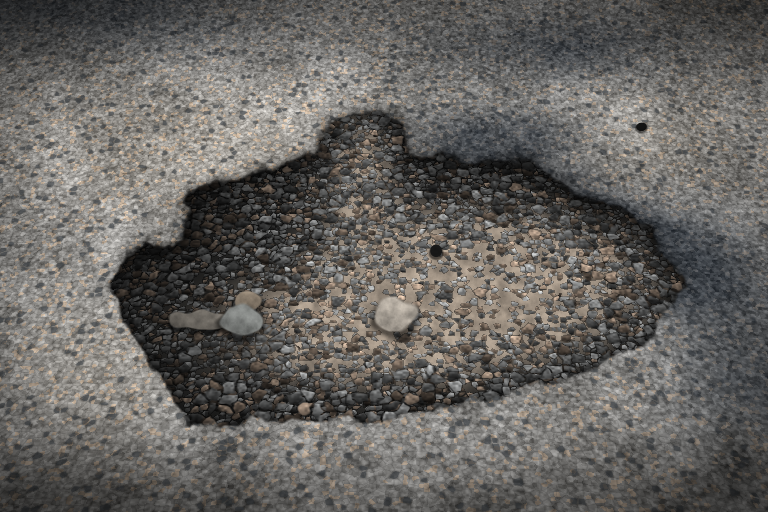
This texture is drawn by a WebGL 1 fragment shader. Its source:

```glsl
precision highp float;
// A pothole in worn asphalt: a noisy polygon splits speckled road from a pit.
// Cellular noise in a foreshortened plane gives the aggregate and layered gravel;
// soft elliptical blobs place the sand, stains and pale worn patches.
uniform vec2 u_resolution;

vec2 hash2(vec2 p) {
  vec3 h = fract(vec3(p.xyx) * vec3(0.1031, 0.1030, 0.0973));
  h += dot(h, h.yzx + 33.33);
  return fract((h.xx + h.yz) * h.zy);
}

float noise(vec2 p) {
  vec2 i = floor(p), f = fract(p);
  f = f * f * (3.0 - 2.0 * f);
  return mix(mix(hash2(i).x, hash2(i + vec2(1, 0)).x, f.x),
             mix(hash2(i + vec2(0, 1)).x, hash2(i + vec2(1, 1)).x, f.x), f.y);
}

float fbm(vec2 p) {
  float sum = 0.0, amp = 0.53;
  for (int i = 0; i < 4; i++) {
    sum += amp * noise(p);
    p = p * 2.03 + 17.0;
    amp *= 0.5;
  }
  return sum;
}

// Gap to the neighbouring stone, stone id, and offset from the stone centre
vec4 stones(vec2 q) {
  vec2 cell = floor(q), offset = vec2(0.0);
  float near = 9.0, next = 9.0, id = 0.0;
  for (int y = -1; y <= 1; y++) {
    for (int x = -1; x <= 1; x++) {
      vec2 c = cell + vec2(x, y);
      vec2 away = q - c - 0.1 - 0.8 * hash2(c);
      float dist = length(away);
      next = min(next, max(near, dist));
      if (dist < near) {
        near = dist;
        id = hash2(c + 71.0).x;
        offset = away;
      }
    }
  }
  return vec4(next - near, id, offset);
}

float blob(vec2 p, vec2 centre, vec2 radius) {
  vec2 e = (p - centre) / radius;
  return exp(-dot(e, e));
}

// Signed distance to the line a-b, positive on its left
float side(vec2 p, vec2 a, vec2 b) {
  vec2 n = normalize(vec2(a.y - b.y, b.x - a.x));
  return dot(p - a, n);
}

float pitDistance(vec2 p) {
  float d = side(p, vec2(0.205, 0.44), vec2(0.37, 0.62));
  d = max(d, side(p, vec2(0.37, 0.62), vec2(0.60, 0.70)));
  d = max(d, side(p, vec2(0.60, 0.70), vec2(1.02, 0.685)));
  d = max(d, side(p, vec2(1.02, 0.685), vec2(1.27, 0.555)));
  d = max(d, side(p, vec2(1.27, 0.555), vec2(1.34, 0.44)));
  d = max(d, side(p, vec2(1.34, 0.44), vec2(1.28, 0.345)));
  d = max(d, side(p, vec2(1.28, 0.345), vec2(1.13, 0.265)));
  d = max(d, side(p, vec2(1.13, 0.265), vec2(0.78, 0.18)));
  d = max(d, side(p, vec2(0.78, 0.18), vec2(0.37, 0.175)));
  d = max(d, side(p, vec2(0.37, 0.175), vec2(0.205, 0.44)));
  d = max(d, 0.055 - length(p - vec2(0.31, 0.575)));
  return min(d, length((p - vec2(0.71, 0.69)) * vec2(1.0, 0.9)) - 0.085);
}

vec3 boulder(vec3 col, vec2 p, vec2 centre, vec2 radius, vec3 tint) {
  vec2 e = (p - centre) / radius;
  float r = length(e) + 0.5 * (noise(p * 38.0) - 0.5);
  col *= 1.0 - 0.5 * (1.0 - smoothstep(0.9, 1.3, r + 0.25 * e.y));
  vec3 face = tint * (0.72 + 0.14 * e.y + 0.5 * fbm(p * 70.0));
  return mix(col, face, 1.0 - smoothstep(0.85, 1.05, r));
}

vec3 road(vec2 p, vec2 plane, float d) {
  float patchy = fbm(p * 9.0);
  float rim = smoothstep(0.75, 0.95, p.x) * smoothstep(0.34, 0.5, p.y) * exp(-max(d, 0.0) * 17.0);
  float stain = 0.75 * blob(p, vec2(1.08, 0.91), vec2(0.24, 0.06))
    + 0.75 * rim + 0.45 * blob(p, vec2(0.95, 0.74), vec2(0.20, 0.05))
    + 0.5 * blob(p, vec2(1.38, 0.47), vec2(0.10, 0.10))
    + 0.65 * blob(p, vec2(1.48, 0.30), vec2(0.16, 0.17))
    + 0.6 * blob(p, vec2(0.15, 0.98), vec2(0.40, 0.09));
  float worn = blob(p, vec2(0.40, 0.71), vec2(0.36, 0.14))
    + blob(p, vec2(1.22, 0.72), vec2(0.20, 0.10))
    + 0.8 * blob(p, vec2(0.19, 0.27), vec2(0.15, 0.16));
  vec3 col = vec3(0.515, 0.51, 0.50) + worn * vec3(0.085, 0.075, 0.06) + 0.28 * (patchy - 0.5);
  vec4 s = stones(plane * 72.0);
  vec4 fine = stones(plane * 125.0 + 40.0);
  float grain = noise(plane * 210.0) + noise(plane * 120.0 + 9.0) - 1.0;
  col += (s.y - 0.5) * 0.10 + (fine.y - 0.5) * 0.14 + grain * 0.16;
  col *= 0.90 + 0.12 * smoothstep(0.0, 0.3, s.x);
  col *= mix(vec3(1), vec3(1.12, 0.99, 0.86), step(0.88, fine.y) * 0.7);
  float chip = step(s.y, 0.10) * smoothstep(0.05, 0.3, s.x);
  col = mix(col, vec3(0.20, 0.22, 0.24), 0.6 * chip);
  float soak = clamp(stain * (0.5 + 1.0 * patchy), 0.0, 0.88);
  col = mix(col, vec3(0.13, 0.15, 0.175) + 0.12 * fine.y + 0.1 * grain, soak);
  float upper = smoothstep(0.35, 0.55, p.y);
  return col * (1.0 - 0.55 * upper * exp(-max(d, 0.0) * 95.0));
}

vec3 pit(vec2 p, vec2 plane, float d) {
  float sandy = clamp(blob(p, vec2(0.96, 0.45), vec2(0.29, 0.14))
    + 0.6 * blob(p, vec2(0.68, 0.35), vec2(0.30, 0.12))
    + 0.6 * blob(p, vec2(0.70, 0.66), vec2(0.08, 0.14)), 0.0, 1.0);
  vec3 sand = vec3(0.60, 0.55, 0.495) * (0.70 + 0.55 * fbm(p * 55.0));
  vec3 col = mix(vec3(0.13, 0.13, 0.127), sand, smoothstep(0.05, 0.65, sandy));
  float leftDark = smoothstep(0.65, 0.25, p.x);
  // Gravel, from fine chips up to loose stones
  for (int i = 0; i < 3; i++) {
    float layer = float(i);
    vec2 warp = 0.3 * vec2(noise(plane * 90.0), noise(plane * 90.0 + 50.0));
    vec4 s = stones(plane * (88.0 - 23.0 * layer) + layer * 31.0 + warp);
    float present = step(fract(s.y * 13.7), 0.82 - 0.5 * sandy - 0.12 * layer);
    float pale = fract(s.y * 57.3);
    float tone = mix(0.13 + 0.14 * sandy, 0.46 + 0.18 * sandy - 0.12 * leftDark, pale) + 0.22 * s.w;
    tone *= 0.72 + 0.56 * noise(plane * 190.0);
    vec3 tint = mix(vec3(0.99, 1.0, 1.0), vec3(1.12, 0.98, 0.86), step(0.7, fract(s.y * 91.0)));
    col *= 1.0 - 0.36 * present;
    col = mix(col, tint * max(tone, 0.05), present * smoothstep(0.03, 0.35, s.x));
  }
  col = boulder(col, p, vec2(0.39, 0.375), vec2(0.060, 0.020), vec3(0.48, 0.46, 0.43));
  col = boulder(col, p, vec2(0.485, 0.41), vec2(0.026, 0.020), vec3(0.54, 0.49, 0.43));
  col = boulder(col, p, vec2(0.475, 0.374), vec2(0.040, 0.031), vec3(0.50, 0.51, 0.50));
  col = boulder(col, p, vec2(0.771, 0.386), vec2(0.043, 0.035), vec3(0.64, 0.61, 0.57));
  col = boulder(col, p, vec2(0.852, 0.512), vec2(0.011, 0.012), vec3(0.09));
  // Shadowed wall beneath the far rim
  float wall = smoothstep(0.33, 0.55, p.y) * exp(min(d, 0.0) * 24.0);
  wall *= 1.0 - 0.8 * blob(p, vec2(0.70, 0.72), vec2(0.09, 0.12));
  return col * (1.0 - 0.6 * wall) * (1.0 - 0.3 * exp(min(d, 0.0) * 60.0)) * (1.0 - 0.25 * leftDark);
}

void main() {
  vec2 uv = gl_FragCoord.xy / u_resolution;
  vec2 p = gl_FragCoord.xy / u_resolution.y;
  vec2 plane = vec2((p.x - 0.75) * (0.8 + 0.5 * p.y) + 2.0, p.y * (1.0 + 0.45 * p.y) + 1.0);
  float d = pitDistance(p) + 0.04 * (fbm(p * 24.0) - 0.5);
  vec3 col = mix(pit(p, plane, d), road(p, plane, d), smoothstep(-0.005, 0.005, d));
  col = boulder(col, p, vec2(1.253, 0.752), vec2(0.011, 0.009), vec3(0.08));
  vec2 v = (uv - vec2(0.5, 0.52)) * 2.0;
  col *= 1.08 - 0.42 * smoothstep(0.5, 1.9, dot(v, v)) - 0.22 * smoothstep(0.6, 1.0, abs(v.y));
  gl_FragColor = vec4(clamp(col, 0.0, 1.0), 1.0);
}
```
